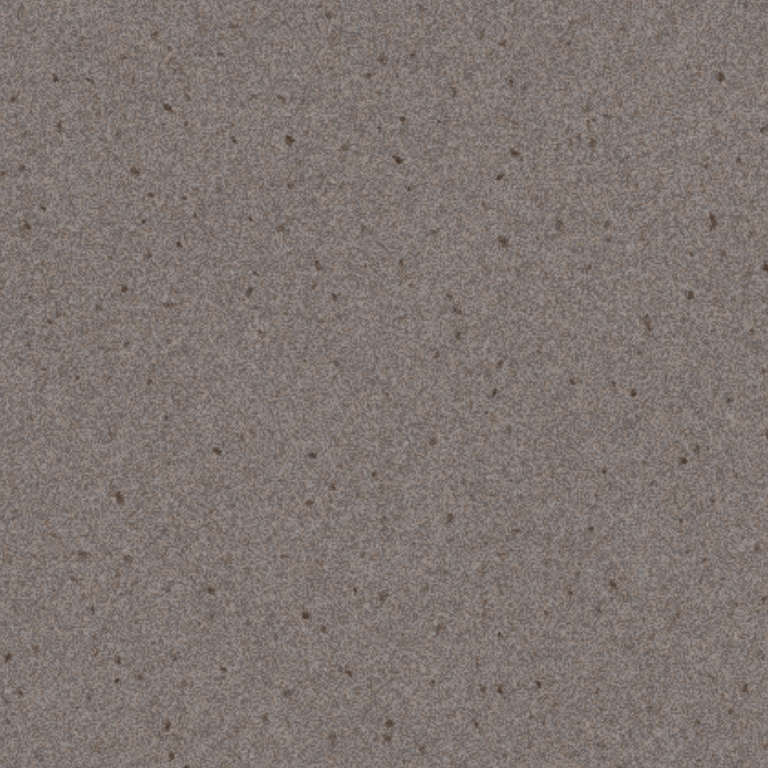
Give the GLSL for this texture, as a Shadertoy shader.

```glsl
const vec3 STONE = vec3(0.500, 0.461, 0.443);
const vec3 PIT_BROWN = vec3(0.260, 0.190, 0.140);
const vec3 RUST = vec3(0.400, 0.310, 0.235);
const vec3 PALE_CHIP = vec3(0.670, 0.645, 0.620);
const vec3 COOL_CHIP = vec3(0.525, 0.515, 0.510);
const vec3 WARM_SHIFT = vec3(0.46, -0.04, -0.50);

const float FINE_FREQ = 420.0;
const float GRAIN_FREQ = 240.0;
const float MOTTLE_FREQ = 62.0;
const float CLOUD_FREQ = 7.0;
const float FINE_AMP = 0.165;
const float GRAIN_AMP = 0.070;
const float MOTTLE_AMP = 0.020;
const float CLOUD_AMP = 0.007;
const float TINT_AMP = 0.072;

// Integer hash: three independent values in 0..1 per cell
vec3 hash3(vec2 cell, uint seed) {
    uvec3 v = uvec3(uvec2(ivec2(cell)), seed) * 1664525u + 1013904223u;
    v.x += v.y * v.z; v.y += v.z * v.x; v.z += v.x * v.y;
    v ^= v >> 16u;
    v.x += v.y * v.z; v.y += v.z * v.x; v.z += v.x * v.y;
    return vec3(v >> 8u) / 16777216.0;
}

float valueNoise(vec2 p, uint seed) {
    vec2 i = floor(p), f = fract(p);
    f = f * f * (3.0 - 2.0 * f);
    float low = mix(hash3(i, seed).x, hash3(i + vec2(1, 0), seed).x, f.x);
    float high = mix(hash3(i + vec2(0, 1), seed).x, hash3(i + vec2(1, 1), seed).x, f.x);
    return mix(low, high, f.y);
}

float centered(vec2 p, uint seed) {
    return valueNoise(p, seed) - 0.5;
}

// Scattered ragged ellipses, mostly upright; radius in canvas units
float specks(vec2 uv, float cells, float density, float radius, float softness, uint seed) {
    vec2 p = uv * cells, home = floor(p);
    float ragged = 1.0 + 1.1 * centered(uv * 240.0, seed + 9u);
    float cover = 0.0;
    for (int y = -1; y <= 1; y++) {
        for (int x = -1; x <= 1; x++) {
            vec2 cell = home + vec2(x, y);
            vec3 place = hash3(cell, seed);
            vec3 form = hash3(cell, seed + 1u);
            if (place.z > density) continue;
            vec2 d = (p - cell - place.xy) / cells;
            float angle = (form.x - 0.6) * 2.0;
            float c = cos(angle), s = sin(angle);
            d = vec2(c * d.x - s * d.y, s * d.x + c * d.y);
            d.y /= mix(1.0, 2.0, form.y * form.y);
            float size = radius * mix(0.55, 1.15, form.z);
            float edge = size * softness + 0.5 / iResolution.y;
            float shape = 1.0 - smoothstep(size - edge, size + edge, length(d) * ragged);
            cover = max(cover, shape * mix(0.35, 1.0, fract(form.z * 7.3 + form.x)));
        }
    }
    return cover;
}

void mainImage(out vec4 fragColor, in vec2 fragCoord) {
    vec2 uv = fragCoord / iResolution.y;

    // Sandy grain over faint broad mottling
    float fine = centered(uv * FINE_FREQ, 1u) * FINE_AMP;
    float grain = centered(uv * GRAIN_FREQ, 2u) * GRAIN_AMP;
    float mottle = centered(uv * MOTTLE_FREQ, 3u) * MOTTLE_AMP
                 + centered(uv * CLOUD_FREQ, 4u) * CLOUD_AMP;
    float relief = fine + grain;

    // Warm and cool grains
    float warmth = centered(uv * 320.0, 5u) + 0.3 * centered(uv * 90.0, 6u);
    vec3 color = STONE + mottle + WARM_SHIFT * warmth * TINT_AMP;

    // Soft stains and chips, then small dark pits
    color = mix(color, COOL_CHIP, 0.40 * specks(uv, 38.0, 0.30, 0.0055, 0.6, 20u));
    color = mix(color, RUST, 0.34 * specks(uv, 46.0, 0.30, 0.0034, 0.6, 30u));
    color += relief;
    color = mix(color, PALE_CHIP, 0.55 * specks(uv, 54.0, 0.28, 0.0018, 0.5, 40u));
    color = mix(color, PIT_BROWN, 0.45 * specks(uv, 40.0, 0.26, 0.0023, 0.5, 50u));
    color = mix(color, PIT_BROWN + 0.5 * relief, 0.80 * specks(uv, 22.0, 0.42, 0.0036, 0.6, 60u));

    fragColor = vec4(clamp(color, 0.0, 1.0), 1.0);
}
```
